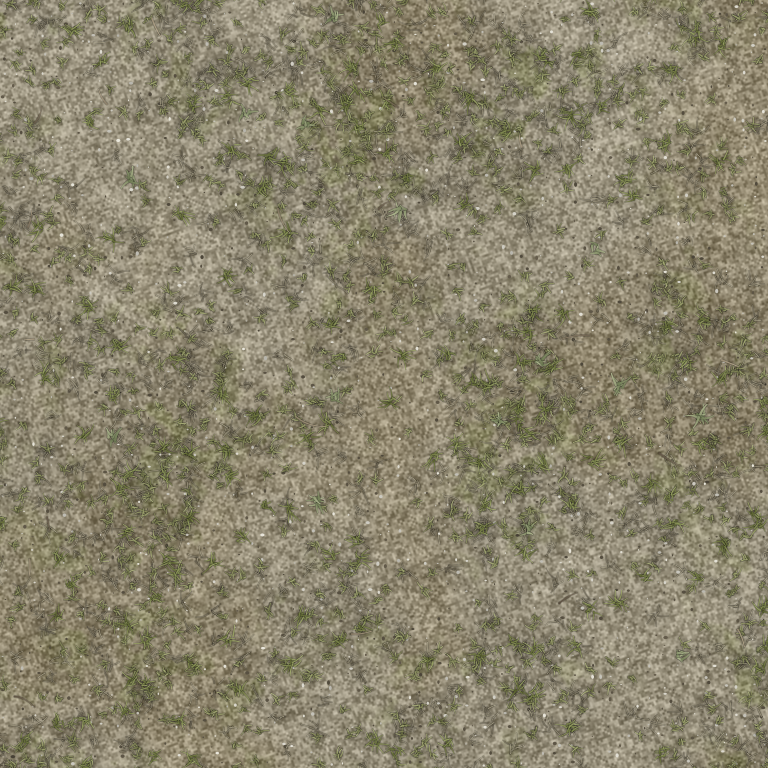
A three.js fragment shader for this texture:

```glsl
// Dry, trampled soil with scattered grass tufts, weeds, litter and pebbles, seen from above.
varying vec2 vUv;

struct Plant {
  float cells;   // grid cells across the canvas
  float cover;   // chance that a cell is occupied
  float reach;   // longest blade
  float width;   // half width of a blade at its root
  int blades;
  vec3 dark;
  vec3 light;
};

const vec3 SOIL = vec3(0.612, 0.582, 0.502);
const vec3 BROWN_SOIL = vec3(0.565, 0.52, 0.415);
const vec3 MOSS = vec3(0.53, 0.54, 0.36);
const vec3 STONE = vec3(0.84, 0.83, 0.79);
const vec3 CRUMB = vec3(0.36, 0.33, 0.27);
const float GRAIN_CONTRAST = 0.29;
const float SOFT_EDGE = 0.0009;
const float ROOT_SHADOW = 0.08;
const float BLADE_SHADOW = 0.22;
const int MAX_BLADES = 12;

const Plant LITTER = Plant(32.0, 0.60, 0.019, 0.0006, 6, vec3(0.40, 0.37, 0.30), vec3(0.74, 0.71, 0.60));
const Plant TWIGS = Plant(9.0, 0.28, 0.045, 0.0011, 1, vec3(0.33, 0.28, 0.22), vec3(0.74, 0.68, 0.57));
const Plant SPRIGS = Plant(42.0, 0.55, 0.011, 0.0011, 8, vec3(0.42, 0.43, 0.26), vec3(0.71, 0.73, 0.51));
const Plant TUFTS = Plant(22.0, 0.36, 0.018, 0.0010, 12, vec3(0.36, 0.39, 0.18), vec3(0.67, 0.71, 0.45));
const Plant ROSETTES = Plant(8.0, 0.30, 0.017, 0.0017, 9, vec3(0.43, 0.48, 0.32), vec3(0.71, 0.74, 0.58));

vec3 hash3(vec3 p) {
  p = fract(p * vec3(0.1031, 0.1030, 0.0973));
  p += dot(p, p.yxz + 33.33);
  return fract((p.xxy + p.yxx) * p.zyx);
}

float noise(vec2 p) {
  vec2 i = floor(p);
  vec2 f = fract(p);
  f = f * f * (3.0 - 2.0 * f);
  float low = mix(hash3(vec3(i, 5.0)).x, hash3(vec3(i + vec2(1.0, 0.0), 5.0)).x, f.x);
  float high = mix(hash3(vec3(i + vec2(0.0, 1.0), 5.0)).x, hash3(vec3(i + 1.0, 5.0)).x, f.x);
  return mix(low, high, f.y);
}

// Octaves are turned against each other to hide the lattice.
float fbm(vec2 p) {
  float sum = 0.0;
  float gain = 0.5;
  for (int i = 0; i < 4; i++) {
    sum += gain * noise(p);
    p = mat2(1.6, 1.2, -1.2, 1.6) * p + 17.3;
    gain *= 0.5;
  }
  return sum / 0.9375;
}

// Where plants gather, 0 on bare ground to 1 in thick growth.
float growth(vec2 uv) {
  return smoothstep(0.30, 0.70, fbm(uv * 9.0 + 40.0));
}

vec3 soil(vec2 uv) {
  vec3 color = mix(SOIL, BROWN_SOIL, 0.7 * smoothstep(0.48, 0.75, fbm(uv * 4.0 + 9.0)));
  float moss = smoothstep(0.50, 0.70, fbm(uv * 30.0 + 70.0)) * growth(uv);
  color = mix(color, MOSS, 0.6 * moss);
  float tone = 0.06 * (fbm(uv * 5.0 + 3.0) - 0.5) + 0.12 * (fbm(uv * 40.0) - 0.5);
  vec2 turned = mat2(0.8, 0.6, -0.6, 0.8) * uv;
  vec2 skewed = mat2(0.94, -0.34, 0.34, 0.94) * uv;
  tone += GRAIN_CONTRAST * (0.40 * noise(turned * 150.0) + noise(skewed * 330.0 + 31.0) - 0.70);
  return color + tone;
}

// Curved, tapering blades fan out from a loose clump of roots in each cell.
void grow(inout vec3 color, vec2 uv, Plant plant, float seed) {
  vec2 home = floor(uv * plant.cells);
  for (int n = 0; n < 9; n++) {
    vec2 cell = home + vec2(mod(float(n), 3.0), floor(float(n) / 3.0)) - 1.0;
    vec3 pick = hash3(vec3(cell + 50.0, seed));
    vec2 fromRoot = uv - (cell + pick.xy) / plant.cells;
    float range = length(fromRoot) / (1.6 * plant.reach);
    if (range > 1.0) continue;
    if (pick.z > plant.cover * (0.35 + 1.3 * growth(uv - fromRoot))) continue;
    if (plant.blades > 1) color *= 1.0 - ROOT_SHADOW * pow(1.0 - range, 1.5);
    float size = 0.6 + 0.4 * fract(pick.z * 91.7);
    for (int k = 0; k < MAX_BLADES; k++) {
      if (k >= plant.blades) break;
      vec3 r = hash3(vec3(cell + 50.0, seed + 7.0 + float(k) * 3.7));
      float angle = 6.2832 * (r.x + float(k) / float(plant.blades));
      vec2 along = vec2(cos(angle), sin(angle));
      vec2 d = fromRoot - 0.6 * plant.reach * (fract(r.zx * 5.3) - 0.5);
      vec2 q = vec2(dot(d, along), dot(d, vec2(-along.y, along.x)));
      float len = plant.reach * size * (0.4 + 0.6 * r.y);
      float t = clamp(q.x / len, 0.0, 1.0);
      float away = length(q - len * vec2(t, (r.z - 0.5) * t * t));
      float halfWidth = plant.width * (1.0 - 0.6 * t);
      color *= 1.0 - BLADE_SHADOW * (1.0 - smoothstep(halfWidth, halfWidth + 0.0018, away));
      float mask = 1.0 - smoothstep(halfWidth - SOFT_EDGE, halfWidth + SOFT_EDGE, away);
      vec3 tint = mix(plant.dark, plant.light, clamp(0.75 * fract(r.z * 7.3 + r.y) + 0.35 * t, 0.0, 1.0));
      color = mix(color, tint, 0.9 * mask);
    }
  }
}

// Small oval bits: pale pebbles and dark crumbs.
void strew(inout vec3 color, vec2 uv, float cells, float chance, vec3 tint, float seed) {
  vec2 cell = floor(uv * cells);
  vec3 pick = hash3(vec3(cell, seed));
  vec3 form = hash3(vec3(cell, seed + 11.0));
  vec2 d = uv - (cell + 0.25 + 0.5 * pick.xy) / cells;
  float radius = mix(0.0008, 0.0025, form.x * form.x);
  float away = length(d * mix(vec2(0.8, 1.3), vec2(1.3, 0.8), form.y));
  float mask = 1.0 - smoothstep(radius - SOFT_EDGE, radius + SOFT_EDGE, away);
  color = mix(color, tint * (0.85 + 0.25 * form.z), mask * step(pick.z, chance));
}

void main() {
  vec3 color = soil(vUv);
  strew(color, vUv, 85.0, 0.14, CRUMB, 3.0);
  grow(color, vUv, LITTER, 13.0);
  strew(color, vUv, 80.0, 0.14, STONE, 23.0);
  grow(color, vUv, SPRIGS, 37.0);
  grow(color, vUv, TUFTS, 59.0);
  grow(color, vUv, ROSETTES, 83.0);
  grow(color, vUv, TWIGS, 97.0);
  gl_FragColor = vec4(clamp(color, 0.0, 1.0), 1.0);
}
```
